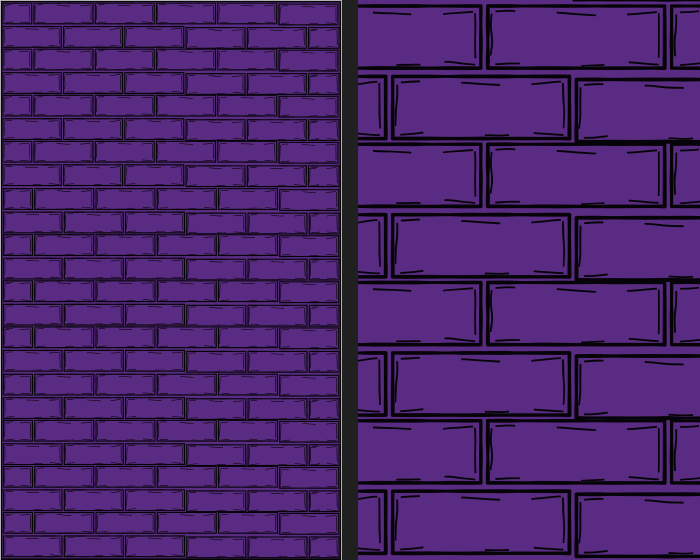
Left, the full canvas; right, a detail of the centre.
Write a Shadertoy shader that draws this texture.

```glsl
// Purple brick wall in running bond, inked by hand: 24 rows in three blocks of 8.
// Each brick is a wobbly outlined box clipped to the wall, with loose inner strokes;
// neighbouring rows are unioned so that sagging bricks may cross their row bounds.

const float CANVAS_HEIGHT = 768.0;         // drawing units down the canvas
const vec2  PITCH = vec2(84.0, 31.6);      // brick spacing across and down
const float MORTAR = 3.2;                  // gap between outline centres
const float ROWS = 24.0;
const float BLOCK_ROWS = 8.0;
const float BLOCK_GAP = 1.7;               // extra space below each block
const float BLOCK_SHIFT = 1.0;             // sideways step after the first block
const float FIRST_TOP = 2.65;
const float ODD_DROP = 0.6;                // odd rows sit slightly lower
const vec2  ROW_START = vec2(45.1, 1.6);   // first full cell, even and odd rows
const vec2  SAG_COLUMN = vec2(4.0, 3.0);   // column where bricks begin to sag
const float SAG = 1.4;
const float WALL_INSET = 4.0;
const float MARGIN = 1.0;                  // pale strip left, right and above
const float FRAME_END = 3.3;
const float OUTLINE_HALF = 0.82;
const float STROKE_HALF = 0.42;
const float WOBBLE = 0.9;

const vec3 PURPLE = vec3(0.350, 0.170, 0.510);
const vec3 INK    = vec3(0.025, 0.015, 0.035);
const vec3 PAPER  = vec3(0.95);

// Inner strokes (start, end); negative values count from the right or bottom
const int STROKES = 8;
const vec4 STROKE[STROKES] = vec4[STROKES](
    vec4(  4.0,  2.6,  12.0,  2.2), vec4(-49.0,  3.0, -32.0,  4.0),
    vec4(-17.0,  3.6,  -4.0,  2.6), vec4(  1.9,  4.0,   1.4, -6.0),
    vec4( -2.8,  3.5,  -2.6, -5.0), vec4(  4.0, -1.6,  14.0, -2.4),
    vec4(-16.0, -2.6,  -3.0, -1.6), vec4(-38.0, -1.2, -28.0, -1.6));

float hash(vec2 p) {
    vec3 q = fract(vec3(p.xyx) * 0.1031);
    q += dot(q, q.yzx + 33.33);
    return fract((q.x + q.y) * q.z);
}

float noise(vec2 p) {
    vec2 i = floor(p), f = fract(p);
    f = f * f * (3.0 - 2.0 * f);
    return mix(mix(hash(i), hash(i + vec2(1, 0)), f.x),
               mix(hash(i + vec2(0, 1)), hash(i + vec2(1, 1)), f.x), f.y);
}

float boxDistance(vec2 p, vec2 halfSize) {
    vec2 d = abs(p) - halfSize;
    return length(max(d, 0.0)) + min(max(d.x, d.y), 0.0);
}

float segmentDistance(vec2 p, vec2 a, vec2 b) {
    vec2 ab = b - a;
    return length(p - a - ab * clamp(dot(p - a, ab) / dot(ab, ab), 0.0, 1.0));
}

float coverage(float d, float pixel) {
    return clamp(0.5 - d / pixel, 0.0, 1.0);
}

// Share of a pixel under a line, also right for lines thinner than a pixel
float lineCoverage(float d, float halfWidth, float pixel) {
    return coverage(d - halfWidth, pixel) - coverage(d + halfWidth, pixel);
}

// Ink of the brick of one row that lies at p (y runs downward)
float brickInk(vec2 p, float row, float canvasWidth, float pixel) {
    float odd = mod(row, 2.0);
    float block = floor(row / BLOCK_ROWS);
    float shift = BLOCK_SHIFT * min(block, 1.0);
    float start = mix(ROW_START.x, ROW_START.y, odd) + shift;
    float column = floor((p.x - start) / PITCH.x);
    vec2 id = vec2(column + 7.0, odd);     // rows of one parity are drawn alike

    // Brick corners, clipped to the sides of the wall
    vec2 lo = vec2(start + column * PITCH.x, FIRST_TOP + row * PITCH.y + block * BLOCK_GAP);
    lo.y += ODD_DROP * odd + SAG * step(mix(SAG_COLUMN.x, SAG_COLUMN.y, odd), column);
    vec2 hi = lo + PITCH - 0.5 * MORTAR;
    lo += 0.5 * MORTAR;
    lo.x = max(lo.x, WALL_INSET + shift);
    hi.x = min(hi.x, canvasWidth - WALL_INSET);
    vec2 size = hi - lo;
    if (size.x < 4.0) return 0.0;

    // Outline with uneven thickness
    float box = boxDistance(p - 0.5 * (lo + hi), 0.5 * size);
    float uneven = noise((p - lo) * 0.12 + id * 5.0) - 0.5;
    float ink = lineCoverage(box, OUTLINE_HALF + 0.3 * uneven, pixel);

    // Loose strokes inside the brick
    vec2 q = p - lo + WOBBLE * uneven;
    for (int i = 0; i < STROKES; i++) {
        vec4 s = STROKE[i] + size.xyxy * (1.0 - step(0.0, STROKE[i]));
        float d = segmentDistance(q, s.xy, s.zw);
        ink = max(ink, lineCoverage(d, STROKE_HALF, pixel) * coverage(box, pixel));
    }
    return ink;
}

void mainImage(out vec4 fragColor, in vec2 fragCoord) {
    float pixel = CANVAS_HEIGHT / iResolution.y;
    vec2 canvas = iResolution.xy * pixel;
    vec2 p = vec2(fragCoord.x, iResolution.y - fragCoord.y) * pixel;

    // Bricks of this row and of the rows above and below
    float ink = 0.0;
    float nearRow = floor((p.y - FIRST_TOP) / (PITCH.y + BLOCK_GAP / BLOCK_ROWS));
    for (float j = -1.0; j <= 1.0; j++) {
        float row = nearRow + j;
        if (row >= 0.0 && row < ROWS) ink = max(ink, brickInk(p, row, canvas.x, pixel));
    }

    // Frame, with a pale margin on all sides but the bottom
    vec2 toEdge = min(p, canvas - p + vec2(0.0, MARGIN));
    float edge = min(toEdge.x, toEdge.y);
    ink = max(ink, coverage(edge - FRAME_END, pixel));
    vec3 color = mix(PURPLE, INK, ink);
    color = mix(color, PAPER, coverage(edge - MARGIN, pixel));
    fragColor = vec4(color, 1.0);
}
```
